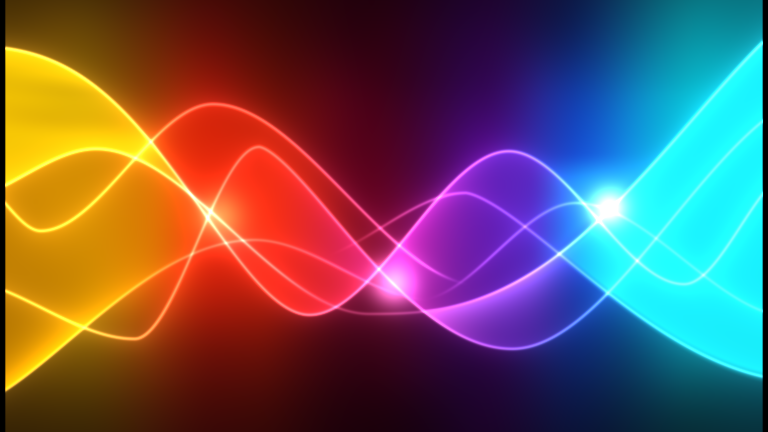
Write a Shadertoy shader that draws this background.

```glsl
float hash(vec2 p) {
    return fract(sin(dot(p, vec2(127.1, 311.7))) * 43758.5453);
}

float noise(vec2 p) {
    vec2 i = floor(p), f = fract(p);
    f = f * f * (3.0 - 2.0 * f);
    return mix(mix(hash(i), hash(i + vec2(1, 0)), f.x),
               mix(hash(i + vec2(0, 1)), hash(i + vec2(1, 1)), f.x), f.y);
}

// Half wave from a to b, skewed by k
float skew(float x, float a, float b, float k) {
    return smoothstep(0.0, 1.0, pow(clamp((x - a) / (b - a), 0.0, 1.0), k));
}

// Height of each light strand at x
float strand(int i, float x) {
    if (i == 0) return 8.05 - 5.61 * skew(x, -1.2, 6.45, 1.6) + 3.41 * smoothstep(6.45, 10.6, x)
                     - 2.77 * smoothstep(10.6, 14.25, x) + 2.4 * smoothstep(14.25, 16.6, x);
    if (i == 1) return 3.2 - 1.26 * smoothstep(-1.0, 2.8, x) + 4.0 * smoothstep(2.8, 5.4, x)
                     - 4.21 * skew(x, 5.4, 10.67, 0.75) + 5.37 * smoothstep(10.67, 17.3, x);
    if (i == 2) return 5.3 - 1.11 * smoothstep(-0.6, 0.85, x) + 2.64 * smoothstep(0.85, 4.44, x)
                     - 3.77 * smoothstep(4.44, 10.0, x);
    if (i == 3) return 4.8 + 1.1 * smoothstep(-1.0, 2.0, x) - 3.44 * smoothstep(2.0, 7.7, x)
                     + 6.94 * skew(x, 7.7, 18.1, 1.35);
    if (i == 4) return 0.56 + 3.44 * skew(x, -0.6, 5.3, 0.8) - 1.25 * smoothstep(5.3, 9.0, x);
    if (i == 5) return 3.55 + 1.43 * smoothstep(6.2, 9.7, x) - 3.93 * skew(x, 9.7, 16.8, 0.75);
    return 2.75 + 2.02 * smoothstep(8.7, 12.0, x) - 2.37 * smoothstep(12.0, 16.5, x);
}

// Rainbow from gold to cyan
vec3 spectrum(float x) {
    vec3 c = mix(vec3(0.9, 0.66, 0.0), vec3(0.95, 0.15, 0.02), smoothstep(1.6, 4.6, x));
    c = mix(c, vec3(0.6, 0.01, 0.17), smoothstep(5.3, 7.8, x));
    c = mix(c, vec3(0.42, 0.06, 0.75), smoothstep(7.6, 10.0, x));
    c = mix(c, vec3(0.05, 0.33, 0.9), smoothstep(9.9, 12.2, x));
    return mix(c, vec3(0.0, 0.85, 0.95), smoothstep(11.8, 14.6, x));
}

// Soft-edged band between two heights
float band(float y, float low, float high, float soft) {
    return smoothstep(-soft, soft, y - low) * smoothstep(-soft, soft, high - y);
}

float flare(vec2 p, vec2 center, float size) {
    vec2 d = (p - center) / size;
    return exp(-dot(d, d)) + 0.35 * exp(-length(d) * 0.8);
}

void mainImage(out vec4 fragColor, in vec2 fragCoord) {
    vec2 p = fragCoord / iResolution.xy * vec2(16.0, 9.0);
    float x = p.x, y = p.y;
    vec3 hue = spectrum(x);
    float h[7];
    for (int i = 0; i < 7; i++) h[i] = strand(i, x);

    // Backdrop, dimmer in the middle and at top and bottom
    float side = smoothstep(0.5, 4.5, abs(x - 8.0));
    float fall = (y - 4.7) / mix(3.0, 3.2, side);
    vec3 col = hue * mix(0.5, 0.85, side) * exp(-fall * fall);
    col += hue * mix(0.1, 0.14, side) + vec3(0.03, 0.0, 0.02);
    col += vec3(0.0, 0.2, 0.2) * smoothstep(11.5, 15.0, x) * smoothstep(4.0, 8.0, y);
    col *= 0.88 + 0.24 * noise(p * 0.7);

    // Gold sheets
    float left = 1.0 - smoothstep(2.8, 4.6, x);
    float goldTop = band(y, h[3], h[0], 0.08) * left;
    col = mix(col, vec3(1.0, 0.82, 0.02), goldTop * (0.6 + 0.35 * noise(vec2(x * 0.4 + y, y * 2.0))));
    float goldLow = band(y, h[4], h[3], 0.06) * left;
    col = mix(col, vec3(0.74, 0.47, 0.0), goldLow * 0.65);
    col += vec3(0.6, 0.45, 0.0) * goldLow * exp(-(y - h[4]) * 1.8) * (1.0 - smoothstep(0.5, 4.0, x));

    // Red ribbons
    float middle = smoothstep(4.2, 4.7, x) * (1.0 - smoothstep(7.3, 8.6, x));
    float ember = band(y, max(h[0], h[1]), h[2], 0.05) * smoothstep(2.8, 4.0, x) * (1.0 - smoothstep(6.0, 8.5, x));
    col = mix(col, vec3(0.88, 0.15, 0.03), ember * 0.55);
    float red = band(y, h[0], h[1], 0.04) * middle;
    col = mix(col, mix(vec3(0.98, 0.18, 0.08), vec3(0.85, 0.12, 0.45), smoothstep(5.5, 8.2, x)), red * 0.8);
    col = mix(col, vec3(0.85, 0.12, 0.1), band(y, h[0], h[4], 0.05) * middle * 0.4);

    // Violet ribbon, brightest near its upper edge
    float violet = band(y, h[1], h[0], 0.04) * smoothstep(7.8, 8.4, x) * (1.0 - smoothstep(10.5, 12.6, x));
    vec3 violetHue = mix(vec3(0.8, 0.15, 0.75), vec3(0.38, 0.14, 0.75), smoothstep(8.2, 10.6, x));
    col = mix(col, violetHue, violet * (0.55 + 0.4 * exp(-(h[0] - y) * 0.9)));
    float veil = band(y, h[1], h[3], 0.06) * smoothstep(8.2, 9.0, x) * (1.0 - smoothstep(11.0, 12.5, x));
    col += vec3(0.4, 0.28, 0.44) * veil * exp(-max(h[3] - y, 0.0) * 2.0);

    // Cyan sheets
    float haze = band(y, h[3], max(h[0], 5.5), 0.35) * smoothstep(11.0, 12.6, x) * (1.0 - smoothstep(13.0, 14.0, x));
    col = mix(col, vec3(0.1, 0.7, 0.97), haze * 0.75);
    float cyan = band(y, h[5], h[3], 0.15) * smoothstep(10.7, 13.0, x);
    col = mix(col, vec3(0.1, 0.95, 1.0), cyan * 0.95);

    // Glowing strands; overlapping halos brighten the crossings
    vec3 glowHue = mix(hue, vec3(1.0, 0.85, 0.95), 0.25) + vec3(0.1, 0.04, 0.08);
    glowHue = mix(glowHue, vec3(1.0, 0.3, 0.75), 0.5 * smoothstep(5.0, 8.0, x) * (1.0 - smoothstep(9.0, 11.0, x)));
    float halo = 0.0;
    for (int i = 0; i < 7; i++) {
        float slope = (strand(i, x + 0.02) - h[i]) / 0.02;
        float d = abs(y - h[i]) / sqrt(1.0 + slope * slope);
        float power = i == 0 || i == 3 ? 0.9 : i < 3 ? 0.75 : 0.5;
        if (i == 2) power *= 1.0 - smoothstep(8.5, 9.8, x);
        if (i == 3) power *= 1.0 - 0.6 * smoothstep(5.5, 7.0, x) * (1.0 - smoothstep(9.0, 11.0, x));
        if (i == 4) power *= 1.0 - smoothstep(7.0, 9.0, x);
        if (i == 5) power *= smoothstep(6.8, 8.6, x);
        if (i == 6) power *= smoothstep(8.8, 10.5, x);
        float core = exp(-d * d / 0.0012);
        float spread = exp(-d * 5.0);
        col += power * (core * (glowHue * 0.5 + 0.2) + glowHue * 0.2 * spread);
        halo += power * spread;
    }
    col += (glowHue + 0.3) * 0.28 * pow(max(halo - 0.75, 0.0), 2.0);

    // Bright nodes
    col += vec3(0.8, 0.85, 0.9) * flare(p, vec2(12.7, 4.67), 0.36);
    col += vec3(0.8, 0.48, 0.76) * flare(p, vec2(8.2, 3.1), 0.42);
    col += vec3(0.6, 0.3, 0.15) * flare(p, vec2(4.6, 4.5), 0.5);

    // Black side bars
    col *= smoothstep(0.09, 0.13, x) * smoothstep(0.09, 0.13, 16.0 - x);
    fragColor = vec4(clamp(col, 0.0, 1.0), 1.0);
}
```
